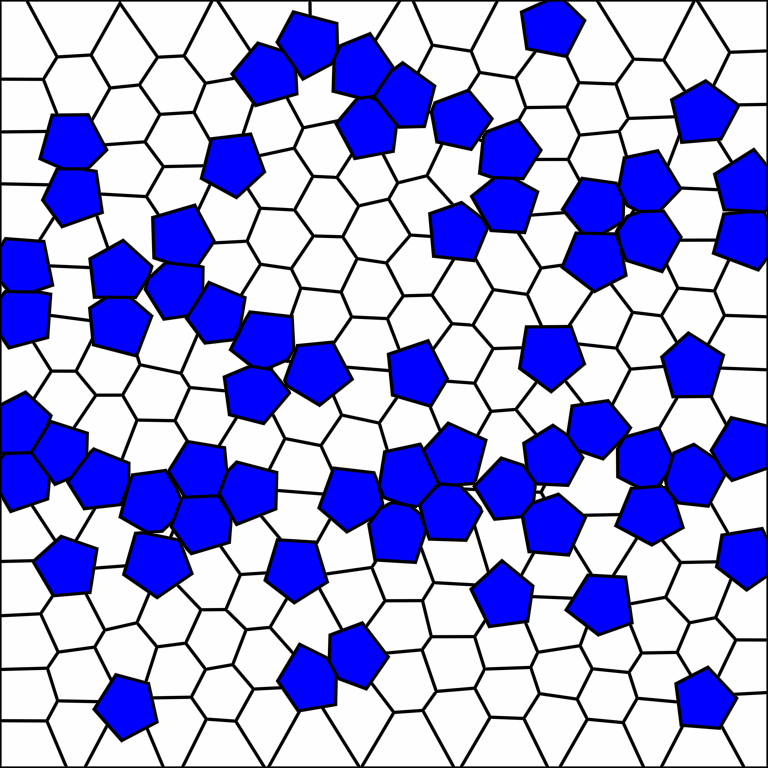
A three.js fragment shader for this pattern:

```glsl
// Irregular honeycomb: white Voronoi cells from a softly warped hexagonal lattice,
// with scattered blue pentagons wedged between them and thin black outlines.
// Touching pentagons are split along the bisector of their centres.
varying vec2 vUv;

const vec3 WHITE = vec3(0.996);
const vec3 BLUE = vec3(0.0, 0.0, 0.996);
const vec3 BLACK = vec3(0.0);

const vec2 SPACING = vec2(0.0627, 0.0695);  // column and row pitch
const vec2 FIRST_SITE = vec2(0.03, 0.03);
const float COLUMNS = 16.0;
const float WARP = 0.010;                   // slow bending of the lattice
const float JITTER = 0.015;                 // random shift of each site
const float GROUP = 7.0;                    // rows per group holding two pentagons
const float PENTAGON_RADIUS = 0.0355;       // centre to side
const float LINE_HALF_WIDTH = 0.0021;
const float SOFTNESS = 0.0010;
const float TAU = 6.2831853;
const float FAR = 9.0;

float hash(vec2 p) {
  return fract(sin(dot(p, vec2(127.1, 311.7))) * 43758.5453);
}

// Undisturbed lattice position, odd columns raised by half a row
vec2 latticePoint(vec2 id) {
  return FIRST_SITE + SPACING * (id + vec2(0.0, 0.5 * mod(id.x, 2.0)));
}

// Warp and jitter fade out towards the walls
vec2 sitePoint(vec2 id, vec2 base) {
  vec2 wall = min(base, 1.0 - base);
  float freedom = clamp(8.0 * min(wall.x, wall.y), 0.15, 1.0);
  vec2 warp = sin(9.0 * base.yx + vec2(1.3, 4.1)) + sin(vec2(7.0, 8.0) * (base.x + base.y) + vec2(0.4, 2.6));
  vec2 jitter = vec2(hash(id + 3.7), hash(id + 17.3)) - 0.5;
  return base + freedom * (WARP * warp + JITTER * jitter);
}

// Two members of every group in a column, often adjacent
bool isPentagon(vec2 id) {
  vec2 group = vec2(id.x, floor(id.y / GROUP));
  float first = floor(GROUP * hash(group + 41.9));
  float pick = hash(group + 73.1);
  float second = 1.0 + floor((GROUP - 1.0) * pick * pick);
  float place = mod(id.y - first, GROUP);
  return place < 0.5 || abs(place - second) < 0.5;
}

// Signed distance to an uneven pentagon, seeded by its lattice id
float pentagon(vec2 q, vec2 id) {
  float turn = TAU * hash(id + 5.3);
  float d = -FAR;
  for (int k = 0; k < 5; k++) {
    float side = float(k);
    float angle = turn + TAU * side / 5.0 + 0.28 * (hash(id + 11.0 + side) - 0.5);
    float reach = PENTAGON_RADIUS * (0.92 + 0.16 * hash(id + 29.0 + side));
    d = max(d, dot(q, vec2(cos(angle), sin(angle))) - reach);
  }
  return d;
}

// Distance from p to the bisector of a near and a farther site
float bisector(vec2 p, vec2 near, vec2 other) {
  return dot(0.5 * (near + other) - p, normalize(other - near));
}

void main() {
  vec2 p = vUv;
  vec2 center = floor((p - FIRST_SITE) / SPACING + 0.5);

  // Two nearest sites of each kind
  vec2 white1 = vec2(FAR), white2 = vec2(FAR, -FAR);
  vec2 blue1 = vec2(FAR), blue2 = vec2(FAR, -FAR);
  vec2 blueId1 = vec2(0.0), blueId2 = vec2(0.0);
  for (int i = -3; i <= 3; i++) {
    for (int j = -3; j <= 3; j++) {
      vec2 id = center + vec2(float(i), float(j));
      vec2 base = latticePoint(id);
      if (id.x < 0.0 || id.x >= COLUMNS || base.y < 0.015 || base.y > 0.985) continue;
      vec2 site = sitePoint(id, base);
      float d = distance(p, site);
      if (isPentagon(id)) {
        if (d < distance(p, blue1)) {
          blue2 = blue1; blueId2 = blueId1;
          blue1 = site; blueId1 = id;
        } else if (d < distance(p, blue2)) {
          blue2 = site; blueId2 = id;
        }
      } else if (d < distance(p, white1)) {
        white2 = white1;
        white1 = site;
      } else if (d < distance(p, white2)) {
        white2 = site;
      }
    }
  }

  // Pentagons, cut where two of them meet
  float split = bisector(p, blue1, blue2);
  float shape1 = max(pentagon(p - blue1, blueId1), -split);
  float shape2 = max(pentagon(p - blue2, blueId2), split);
  float edge = min(abs(shape1), abs(shape2));

  // White cell walls show only outside the pentagons
  if (shape1 > 0.0) edge = min(edge, bisector(p, white1, white2));

  // Frame around the canvas
  vec2 border = min(p, 1.0 - p);
  edge = min(edge, min(border.x, border.y));

  vec3 fill = shape1 < 0.0 ? BLUE : WHITE;
  float ink = 1.0 - smoothstep(LINE_HALF_WIDTH - SOFTNESS, LINE_HALF_WIDTH + SOFTNESS, edge);
  gl_FragColor = vec4(mix(fill, BLACK, ink), 1.0);
}
```
